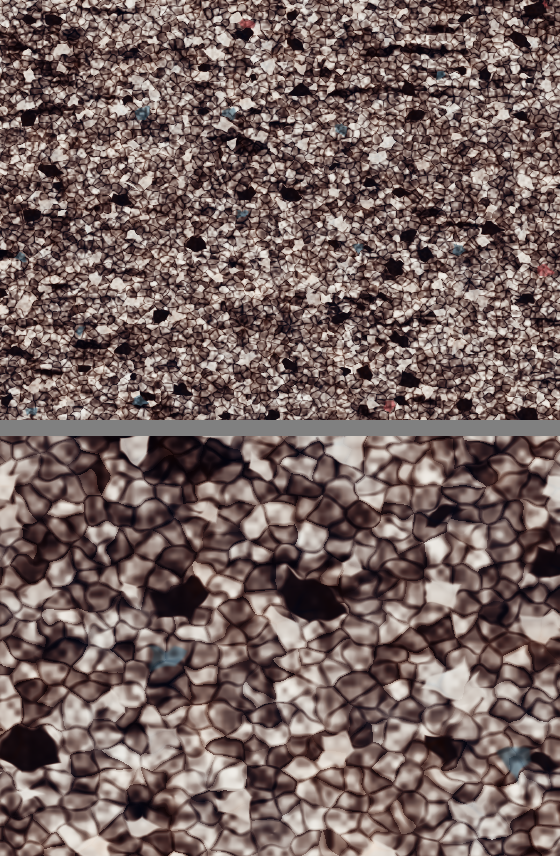
Top: the whole. Bottom: its middle third, enlarged.
Reproduce this texture procedurally as a WebGL 2 fragment shader.

```glsl
#version 300 es
precision highp float;
// Thin section of a fine-grained, bedded siltstone: pale grains in a dark brown matrix.

#define GRAIN_DENSITY vec2(50.0, 62.0)
#define BEDDING vec2(6.0, 30.0)
#define BEDDING_TILT 0.04
#define SPREAD 0.64
#define BIAS 0.0
#define QUARTZ_SHARE 0.36
#define OPAQUE_SHARE 0.17
#define TINTED_SHARE 0.16
#define NEEDLE_SHARE 0.5
#define EDGE_SOFTNESS 0.0016

uniform vec2 u_resolution;
out vec4 fragColor;

float hash(vec2 p) {
  return fract(sin(dot(p, vec2(127.1, 311.7))) * 43758.55);
}

vec2 hash2(vec2 p) {
  return vec2(hash(p), hash(p + 57.3));
}

float noise(vec2 p) {
  vec2 i = floor(p), f = fract(p);
  f = f * f * (3.0 - 2.0 * f);
  return mix(mix(hash(i), hash(i + vec2(1, 0)), f.x),
             mix(hash(i + vec2(0, 1)), hash(i + vec2(1, 1)), f.x), f.y);
}

float fbm(vec2 p) {
  float sum = 0.0, amp = 0.571;
  for (int i = 0; i < 3; i++) {
    sum += amp * noise(p);
    p = p * 2.03 + 17.7;
    amp *= 0.5;
  }
  return sum;
}

mat2 rotation(float a) {
  return mat2(cos(a), sin(a), -sin(a), cos(a));
}

// Packed grains: x = distance to the boundary, y = random value of the grain
vec2 packedGrains(vec2 p) {
  vec2 cell = floor(p);
  float nearest = 9.0, second = 9.0, id = 0.0;
  for (int j = -1; j <= 1; j++)
    for (int i = -1; i <= 1; i++) {
      vec2 c = cell + vec2(i, j);
      float d = length(c + hash2(c) - p);
      if (d < nearest) {
        second = nearest;
        nearest = d;
        id = hash(c + 91.7);
      } else second = min(second, d);
    }
  return vec2(second - nearest, id);
}

// Scattered angular grains: x = coverage, y = random value of the grain
vec2 scatteredGrains(vec2 p, float cells, float share, vec2 radii, float stretch, float seed) {
  vec2 base = floor(p * cells), result = vec2(0.0);
  float soft = max(EDGE_SOFTNESS, 0.6 / u_resolution.y);
  for (int j = -1; j <= 1; j++)
    for (int i = -1; i <= 1; i++) {
      vec2 c = base + vec2(i, j), key = c + seed;
      if (hash(key + 3.1) > share) continue;
      vec2 d = rotation((hash(key + 8.3) - 0.5) * 1.2) * (p - (c + hash2(key)) / cells);
      d.x /= stretch;
      float size = mix(radii.x, radii.y, pow(hash(key + 5.9), 1.6));
      float dist = -1.0;
      for (int k = 0; k < 5; k++) {
        float a = 1.2566 * (float(k) + 0.7 * hash(key + float(k) + 20.0));
        dist = max(dist, dot(d, vec2(cos(a), sin(a))) - size * (0.7 + 0.5 * hash(key - float(k))));
      }
      float cover = smoothstep(soft, -soft, dist);
      if (cover > result.x) result = vec2(cover, hash(key + 44.0));
    }
  return result;
}

// Thin, bent mica flakes
float needles(vec2 p) {
  vec2 base = floor(p * 2.5);
  float cover = 0.0;
  for (int j = -1; j <= 1; j++)
    for (int i = -1; i <= 1; i++) {
      vec2 c = base + vec2(i, j);
      if (hash(c + 71.0) > NEEDLE_SHARE) continue;
      vec2 d = rotation(hash(c + 6.0) * 0.7) * (p - (c + hash2(c + 31.0)) / 2.5);
      float x = d.x / mix(0.025, 0.045, hash(c + 12.0));
      float dist = abs(d.y + 0.006 * x * x) - 0.0022 * (1.0 - x * x);
      cover = max(cover, smoothstep(0.0014, -0.0008, dist) * step(abs(x), 1.0));
    }
  return cover;
}

// Tone from 0 to 1 to mineral colour, with stops spaced by area share
vec3 mineralColour(float u) {
  vec3 tones[8] = vec3[8](vec3(0.03, 0.01, 0.03), vec3(0.12, 0.07, 0.09), vec3(0.26, 0.16, 0.16),
    vec3(0.37, 0.28, 0.27), vec3(0.51, 0.41, 0.38), vec3(0.65, 0.58, 0.55),
    vec3(0.84, 0.81, 0.78), vec3(0.95, 0.94, 0.92));
  float stops[8] = float[8](0.0, 0.07, 0.23, 0.42, 0.625, 0.815, 0.95, 1.0);
  vec3 col = tones[0];
  for (int i = 1; i < 8; i++)
    col = mix(col, tones[i], clamp((u - stops[i - 1]) / (stops[i] - stops[i - 1]), 0.0, 1.0));
  return col;
}

void main() {
  vec2 p = gl_FragCoord.xy / u_resolution.y;
  vec2 ragged = p + 0.008 * (vec2(noise(p * 85.0), noise(p * 85.0 + 40.0)) - 0.5);
  vec2 bed = rotation(BEDDING_TILT) * ragged + vec2(0.0, 0.03 * noise(p * 3.0));
  float fine = noise(p * 170.0), medium = noise(p * vec2(70.0, 90.0) + 9.0);
  float layers = fbm(bed * BEDDING), bands = noise(bed * vec2(1.5, 8.0) + 5.0);

  // Packed grains, dark seams and bedding
  vec2 grain = packedGrains(ragged * GRAIN_DENSITY);
  float body = smoothstep(0.0, 0.32, grain.x);
  float z = BIAS + 1.15 * (grain.y - 0.5) + 0.85 * (body - 0.6) + 1.3 * (fine - 0.5)
          + 0.9 * (medium - 0.5) + 1.0 * (layers - 0.5) + 0.5 * (bands - 0.5);
  z -= 1.8 * smoothstep(0.6, 0.78, layers * 0.4 + 0.6 * fbm(bed * vec2(9.0, 42.0) + 60.0));

  // Clear quartz, mica flakes and opaque grains
  vec2 quartz = scatteredGrains(ragged, 20.0, QUARTZ_SHARE, vec2(0.006, 0.014), 1.25, 11.0);
  z = mix(z, 0.85 + 0.5 * quartz.y + 0.5 * (fine - 0.5), quartz.x * 0.92);
  z = mix(z, 1.1, needles(p));
  vec2 opaque = scatteredGrains(ragged, 14.0, OPAQUE_SHARE, vec2(0.007, 0.017), 1.5, 137.0);
  z = mix(z, -1.6 + 0.4 * fine, opaque.x * 0.95);

  vec3 col = mineralColour(1.0 / (1.0 + exp(-1.7 * z / SPREAD)));

  // Rusty stain in the matrix and a few tinted grains
  col += vec3(0.05, 0.0, -0.035) * (noise(p * 38.0 + 3.0) - 0.5) * (1.4 - body);
  vec2 tinted = scatteredGrains(ragged, 8.0, TINTED_SHARE, vec2(0.007, 0.014), 1.2, 263.0);
  vec3 tint = tinted.y < 0.45 ? vec3(0.58, 0.25, 0.26) : vec3(0.3, 0.42, 0.48);
  col = mix(col, tint * (0.5 + 0.9 * fine), tinted.x * 0.65);
  fragColor = vec4(clamp(col, 0.0, 1.0), 1.0);
}
```
